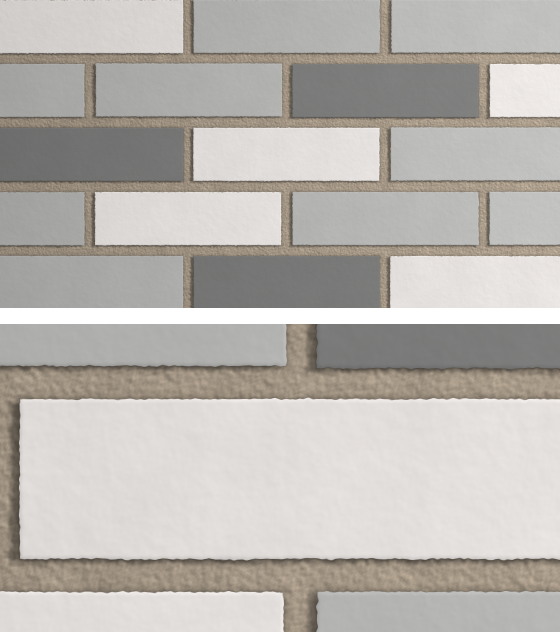
Top, the full canvas; bottom, a detail of the centre.
A Shadertoy shader for this texture:

```glsl
// Brick tones, four per course from the top: 0 dark, 1 grey, 2 white
const int TONES[20] = int[](2, 1, 1, 1,  1, 1, 0, 2,  0, 2, 1, 1,  1, 2, 1, 1,  1, 0, 2, 1);

vec2 hash2(vec2 p) {
    vec3 q = fract(p.xyx * vec3(0.1031, 0.1030, 0.0973));
    q += dot(q, q.yzx + 33.33);
    return fract((q.xx + q.yz) * q.zy);
}

float cornerSlope(vec2 cell, vec2 corner, vec2 f) {
    return dot(hash2(cell + corner) * 2.0 - 1.0, f - corner);
}

float gradientNoise(vec2 p) {
    vec2 i = floor(p), f = p - i;
    vec2 u = f * f * f * (f * (f * 6.0 - 15.0) + 10.0);
    return mix(mix(cornerSlope(i, vec2(0, 0), f), cornerSlope(i, vec2(1, 0), f), u.x),
               mix(cornerSlope(i, vec2(0, 1), f), cornerSlope(i, vec2(1, 1), f), u.x), u.y);
}

float fbm(vec2 p) {
    float sum = 0.0, amp = 1.0;
    for (int i = 0; i < 3; i++) {
        sum += amp * gradientNoise(p);
        p = mat2(1.6, 1.2, -1.2, 1.6) * p + 7.3;
        amp *= 0.55;
    }
    return sum;
}

// Relief lit from the upper right
float emboss(vec2 p, float scale) {
    return fbm(p * scale) - fbm((p + 0.003) * scale);
}

float boxDistance(vec2 p, vec2 halfSize) {
    vec2 d = abs(p) - halfSize;
    return length(max(d, 0.0)) + min(max(d.x, d.y), 0.0);
}

void mainImage(out vec4 fragColor, in vec2 fragCoord) {
    vec2 p = fragCoord / iResolution.y;
    float px = 0.8 / iResolution.y;

    // Running bond: every second course shifts by half a brick
    vec2 pitch = vec2(0.6398, 0.2078);
    vec2 grid = vec2(p.x + 0.0284, 1.0182 - p.y) / pitch;
    float course = floor(grid.y);
    grid.x += 0.5 * mod(course, 2.0);
    vec2 id = vec2(floor(grid.x), course);
    vec2 local = (fract(grid) - 0.5) * pitch * vec2(1, -1);
    local += (hash2(id + 3.0) - 0.5) * vec2(0.005, 0.003);

    // Slightly ragged brick outline
    vec2 halfSize = vec2(0.3025, 0.0865);
    float ragged = 0.0018 * gradientNoise(p * 45.0) + 0.0022 * gradientNoise(p * 140.0);
    float d = boxDistance(local, halfSize) + ragged;

    // Mortar: sandy grain, cast shadow to the lower left, dark contact line
    float grain = emboss(p, 110.0);
    float shadow = smoothstep(0.005, -0.005, boxDistance(local + vec2(0.010, 0.004), halfSize) + 2.0 * ragged);
    vec3 mortar = vec3(0.67, 0.615, 0.545) * (1.0 + 0.17 * grain + 0.08 * fbm(p * 22.0));
    mortar *= 1.0 - 0.34 * shadow;
    mortar *= 1.0 - 0.28 * exp(-max(d, 0.0) * 350.0);

    // Glazed face: tone, faint mottling and pimples
    int tone = TONES[(int(id.y) * 4 + (int(id.x) & 3)) % 20];
    vec3 face = tone == 0 ? vec3(0.495, 0.497, 0.493)
              : tone == 1 ? vec3(0.742, 0.742, 0.735) : vec3(0.905, 0.888, 0.877);
    face *= 1.0 + 0.03 * (hash2(id + 11.0).x - 0.5) + 0.02 * fbm(p * 9.0);
    face *= 1.0 + 0.032 * emboss(p, 50.0);

    // Rounded arris: bright at the top and right, dim at the bottom and left
    float rim = smoothstep(-0.006, 0.0, d);
    vec2 side = smoothstep(halfSize - 0.008, halfSize, abs(local)) * sign(local);
    face *= 1.0 + rim * clamp(0.07 * side.x + 0.09 * side.y, -0.12, 0.06);

    vec3 color = mix(face, mortar, smoothstep(-px, px, d));

    // Light grows from left to right, less so on white bricks
    float across = fragCoord.x / iResolution.x;
    float falloff = (tone == 2 && d < 0.0) ? 0.11 : 0.17;
    color *= 1.02 - falloff * pow(1.0 - across, 1.2);
    fragColor = vec4(clamp(color, 0.0, 1.0), 1.0);
}
```
